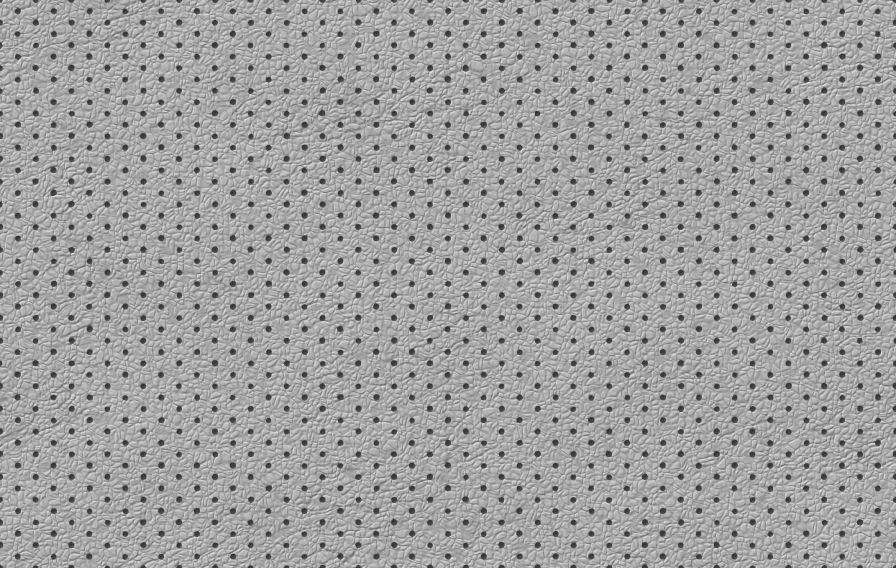
A WebGL 2 fragment shader for this texture:

```glsl
#version 300 es
precision highp float;
// Perforated grey leather: a staggered lattice of punched holes over a fine
// pebble grain (cell borders) with slanted creases (ridged gradient noise).
// The relief is lit from the upper left; every lattice wraps, so it tiles.

#define HOLES vec2(25.0, 25.0)     // repeats across and down, two holes each
#define HOLE_RADIUS 0.0033         // in canvas widths
#define GRAIN vec2(140.0, 90.0)    // pebbles across and down
#define RELIEF 0.135               // strength of the directional light
#define CAVITY 0.07                // darkening of the low parts
#define CREASE_DEPTH 0.65
#define LIGHT_DIR vec2(-0.53, 0.85)
#define LEATHER vec3(0.663)
#define HOLE_DARK vec3(0.22)
#define HOLE_LIT vec3(0.31)

uniform vec2 u_resolution;
out vec4 fragColor;

// Two random values per lattice cell; the lattice wraps along a sheared period.
vec2 random2(vec2 cell, vec2 period, float shear) {
    cell.y += shear * floor((cell.x + 0.5) / period.x);
    uvec2 h = uvec2(mod(cell + 0.5, period)) + uvec2(period) * 577u;
    const uint K = 1664525u;
    h = h * K + 10139u;
    h.x += h.y * K;
    h.y += h.x * K;
    h ^= h >> 16u;
    h.x += h.y * K;
    h.y += h.x * K;
    h ^= h >> 16u;
    return vec2(h & 0xffffu) / 65535.0;
}

float cornerSlope(vec2 cell, vec2 offset, vec2 period, float shear) {
    float angle = 6.28318 * random2(cell, period, shear).x;
    return dot(vec2(cos(angle), sin(angle)), offset);
}

// Tiling gradient noise; shear slants the lattice by whole cells per tile.
float noise(vec2 uv, vec2 period, float shear) {
    vec2 p = uv * period - vec2(0.0, shear * uv.x);
    vec2 i = floor(p), f = p - i, e = vec2(1.0, 0.0);
    vec2 w = f * f * f * (f * (f * 6.0 - 15.0) + 10.0);
    float low = mix(cornerSlope(i, f, period, shear),
                    cornerSlope(i + e.xy, f - e.xy, period, shear), w.x);
    float high = mix(cornerSlope(i + e.yx, f - e.yx, period, shear),
                     cornerSlope(i + e.xx, f - e.xx, period, shear), w.x);
    return mix(low, high, w.y);
}

// Rounded pebbles: 0 in the furrows between cells, 1 on top.
float pebbles(vec2 p) {
    vec2 i = floor(p);
    float nearest = 9.0, second = 9.0;
    for (int y = -1; y <= 1; y++)
    for (int x = -1; x <= 1; x++) {
        vec2 cell = i + vec2(x, y);
        float d = length(cell + random2(cell, GRAIN, 0.0) - p);
        second = min(second, max(nearest, d));
        nearest = min(nearest, d);
    }
    return smoothstep(0.0, 0.5, second - nearest);
}

// Thin lines along the zero crossings of slanted noise.
float creases(vec2 uv, vec2 period, float shear, float width) {
    return 1.0 - smoothstep(0.0, width, abs(noise(uv, period, shear)));
}

float height(vec2 uv) {
    vec2 wobble = vec2(noise(uv, vec2(60.0, 38.0), 0.0),
                       noise(uv, vec2(66.0, 42.0), 0.0));
    vec2 bent = uv + 0.006 * wobble;
    float worn = smoothstep(-0.25, 0.35, noise(uv, vec2(9.0, 6.0), 3.0));
    float folds = creases(bent, vec2(14.0, 26.0), 16.0, 0.08) * worn;
    folds += 0.7 * creases(bent, vec2(38.0, 58.0), 24.0, 0.11) * (0.3 + 0.7 * worn);
    folds += 0.6 * creases(bent, vec2(34.0, 48.0), -20.0, 0.10) * (1.0 - 0.6 * worn);
    float pores = noise(uv, vec2(250.0, 158.0), 0.0);
    return 0.8 * pebbles(uv * GRAIN + 0.9 * wobble) + 0.35 * pores - CREASE_DEPTH * folds;
}

void main() {
    vec2 uv = gl_FragCoord.xy / u_resolution;
    vec2 canvas = vec2(1.0, u_resolution.y / u_resolution.x);
    float pixel = 1.0 / u_resolution.x;

    // Leather surface, lit by the height difference towards the light
    float h = height(uv);
    float slope = h - height(uv + 0.0018 * LIGHT_DIR / canvas);
    float tone = RELIEF * slope + CAVITY * (h - 0.3);
    tone += 0.02 * noise(uv, vec2(7.0, 5.0), 0.0);
    vec3 color = LEATHER + clamp(tone, -0.2, 0.17);

    // Nearest hole of the two interleaved lattices
    vec2 toHole = vec2(1.0), id = vec2(0.0);
    for (int k = 0; k < 2; k++) {
        vec2 g = uv * HOLES - 0.5 * float(k);
        vec2 cell = floor(g + 0.5);
        vec2 jitter = (random2(cell, HOLES, 0.0) - 0.5) * 0.0006;
        vec2 offset = (g - cell) * canvas / HOLES - jitter;
        if (length(offset) < length(toHole)) { toHole = offset; id = cell; }
    }
    float radius = HOLE_RADIUS * (0.93 + 0.14 * random2(id, HOLES, 0.0).y);
    float edge = length(toHole) - radius + 0.0003 * (h - 0.3);

    // Rim catching light below the hole, then the dark hole itself
    float facing = dot(toHole, -LIGHT_DIR) / radius;
    color += 0.05 * facing * (1.0 - smoothstep(0.0, 0.0025, edge));
    vec3 inside = mix(HOLE_DARK, HOLE_LIT, smoothstep(-0.4, 1.0, facing));
    color = mix(inside, color, smoothstep(-0.75 * pixel, 0.75 * pixel, edge));
    fragColor = vec4(color, 1.0);
}
```
